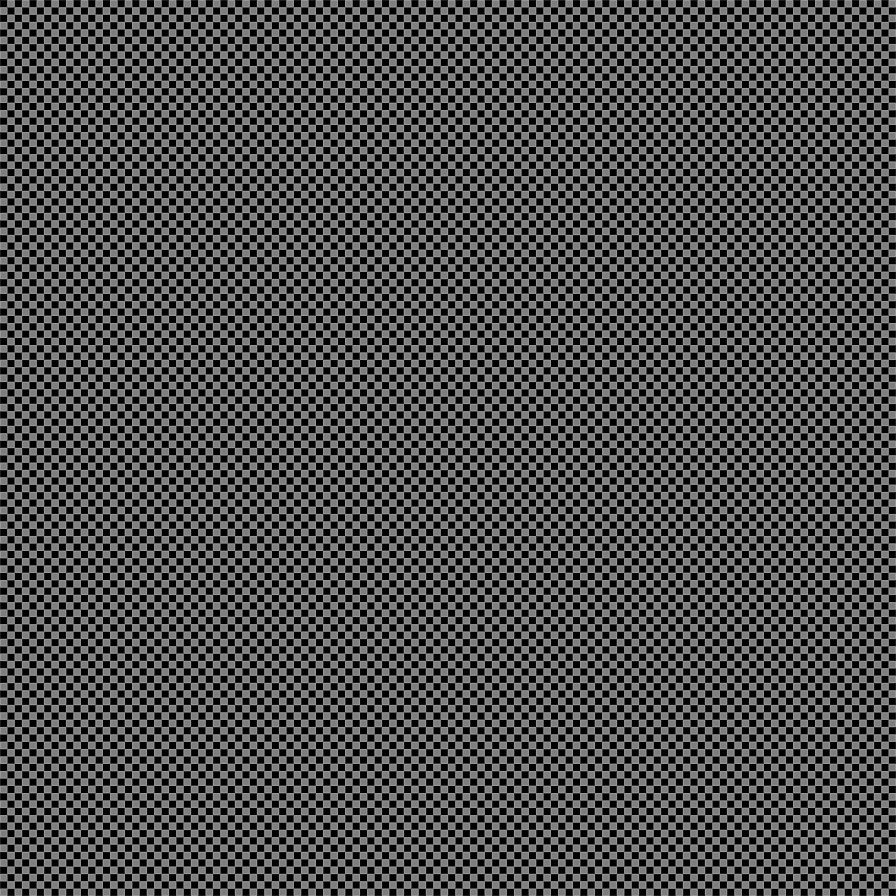
Reproduce this pattern procedurally as a WebGL 2 fragment shader.

```glsl
#version 300 es
precision highp float;
// Fine checkerboard of black squares and grey squares with a thin paler rim.

#define CELLS 122.0       // squares along the canvas height (61 repeats)
#define DARK_SIDE 0.95    // side of a black square, in cells
#define RIM_WIDTH 0.16    // width of the pale rim, in cells
#define DARK_COLOR vec3(0.008)
#define GREY_COLOR vec3(0.49)
#define RIM_COLOR vec3(0.59)

uniform vec2 u_resolution;
out vec4 fragColor;

// Signed distance to the nearest black square, in cells: negative inside it.
float darkSquareDistance(vec2 p) {
    vec2 cell = floor(p);
    vec2 fromCenter = abs(fract(p) - 0.5);
    float reach = max(fromCenter.x, fromCenter.y);
    bool isDark = mod(cell.x + cell.y, 2.0) > 0.5;
    return (isDark ? reach : 1.0 - reach) - 0.5 * DARK_SIDE;
}

// Edge smoothed over the width of one pixel.
float coverage(float dist, float pixel) {
    return clamp(dist / pixel + 0.5, 0.0, 1.0);
}

void main() {
    float pixel = CELLS / u_resolution.y;
    float dist = darkSquareDistance(gl_FragCoord.xy * pixel);

    // Grey face inside its rim, then the black squares around it.
    vec3 lightSquare = mix(RIM_COLOR, GREY_COLOR, coverage(dist - RIM_WIDTH, pixel));
    vec3 color = mix(DARK_COLOR, lightSquare, coverage(dist, pixel));
    fragColor = vec4(color, 1.0);
}
```
